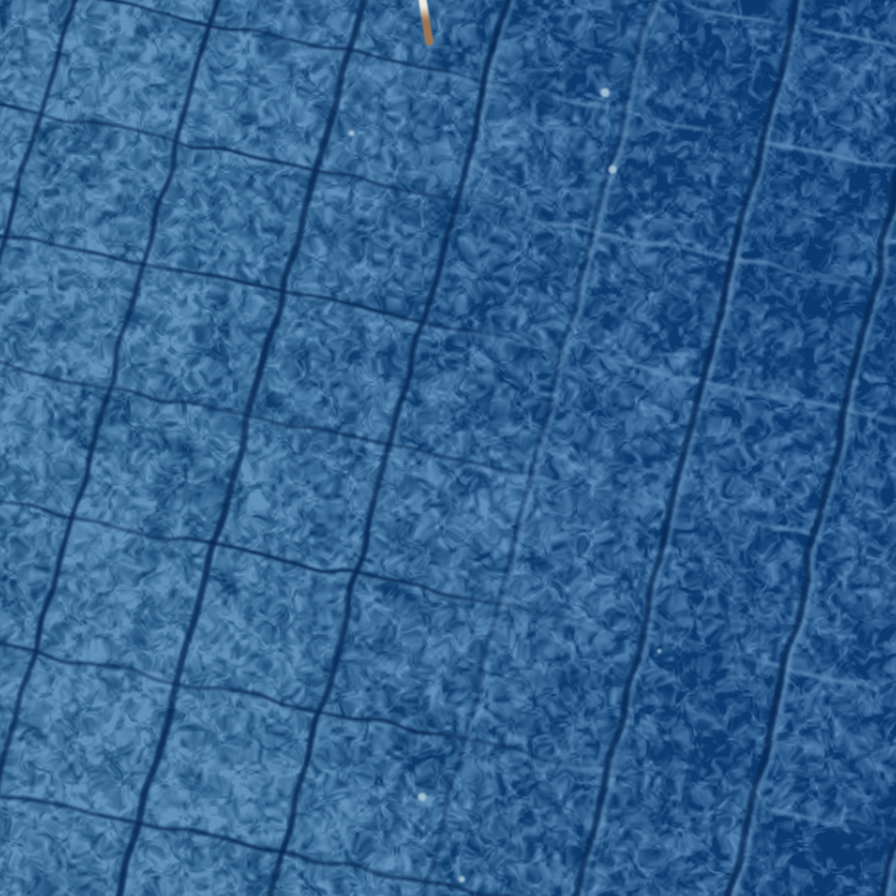
This texture is drawn by a WebGL 2 fragment shader. Its source:

```glsl
#version 300 es
precision highp float;
// Blue stone paving seen at a slant: a skewed, slightly widening grid of tiles.
// Two joint families are cut by distance to the nearest grid line; layered
// value noise gives the mottled stone, and a ramp darkens it to the right.

#define LONG_SPACING 0.1615   // distance between steep joints at the top
#define LONG_SLANT 0.289      // sideways drift of steep joints, top to bottom
#define CROSS_SLOPE 0.204     // fall of the cross joints, left to right
#define LONG_WIDTH 0.0032     // half width of steep joints
#define CROSS_WIDTH 0.0020    // half width of cross joints
#define FADED_JOINT 4.0       // index of the most worn steep joint
#define GRAIN_SCALE 125.0
#define GRAIN_CONTRAST 1.45
#define TILE_VARIATION 0.12
#define SPECK_CELLS 24.0

uniform vec2 u_resolution;
out vec4 fragColor;

const vec3 DEEP = vec3(0.05, 0.24, 0.44);
const vec3 MID = vec3(0.21, 0.41, 0.59);
const vec3 PALE = vec3(0.37, 0.57, 0.74);
const vec3 JOINT = vec3(0.03, 0.16, 0.34);
const vec3 RIM = vec3(0.40, 0.57, 0.74);
const vec3 CHIP = vec3(0.72, 0.82, 0.88);
const vec3 TWIG_BROWN = vec3(0.62, 0.46, 0.33);
const vec3 TWIG_WHITE = vec3(0.94, 0.92, 0.88);

float hash(vec2 p) {
  return fract(sin(dot(p, vec2(127.1, 311.7))) * 43758.5453);
}

float noise(vec2 p) {
  vec2 i = floor(p), f = fract(p);
  f = f * f * (3.0 - 2.0 * f);
  return mix(mix(hash(i), hash(i + vec2(1, 0)), f.x),
             mix(hash(i + vec2(0, 1)), hash(i + vec2(1, 1)), f.x), f.y);
}

// Soft line: 1 at its centre, 0 beyond its half width
float stroke(float d, float halfWidth, float blur) {
  return 1.0 - smoothstep(halfWidth - blur, halfWidth + blur, abs(d));
}

// Signed offset from the nearest whole number
float nearest(float x) {
  return x - floor(x + 0.5);
}

float segment(vec2 p, vec2 a, vec2 b) {
  vec2 d = b - a;
  return length(p - a - d * clamp(dot(p - a, d) / dot(d, d), 0.0, 1.0));
}

// Grid coordinates: x counts steep joints, y counts cross joints
vec2 gridCoords(vec2 p) {
  float along = (p.x - 0.081 + LONG_SLANT * p.y) / (LONG_SPACING + 0.009 * p.y);
  float t = p.y - CROSS_SLOPE * p.x - 0.117;
  return vec2(along, t * (7.11 - 0.8 * t));
}

// Mottled stone brightness, centred on zero
float grain(vec2 p) {
  vec2 warp = vec2(noise(p * 60.0), noise(p * 60.0 + 31.0)) - 0.5;
  vec2 q = p + warp * 0.012;
  float g = 0.50 * noise(q * GRAIN_SCALE) + 0.30 * noise(q * GRAIN_SCALE * 2.0 + 7.0)
          + 0.20 * noise(q * GRAIN_SCALE * 0.4 + 19.0);
  return (g - 0.5) * GRAIN_CONTRAST;
}

// Small pale chips scattered one per chosen cell
float chips(vec2 p, float blur) {
  vec2 cell = floor(p * SPECK_CELLS);
  vec2 centre = 0.2 + 0.6 * vec2(hash(cell + 3.0), hash(cell + 8.0));
  float d = length(fract(p * SPECK_CELLS) - centre) / SPECK_CELLS;
  float size = 0.002 + 0.003 * hash(cell + 5.0);
  return step(0.985, hash(cell + 17.0)) * stroke(d, size, blur + 0.0015);
}

void main() {
  vec2 p = gl_FragCoord.xy / u_resolution;
  p.y = 1.0 - p.y;                       // measured downwards from the top
  float px = 1.0 / min(u_resolution.x, u_resolution.y);

  // Uneven joints
  vec2 wobble = vec2(noise(p * vec2(8.0, 26.0)), noise(p * vec2(28.0, 8.0) + 40.0)) - 0.5;
  vec2 grid = gridCoords(p) + wobble * vec2(0.05, 0.06);
  vec2 joint = floor(grid + 0.5);
  float longDist = nearest(grid.x) * LONG_SPACING;
  float crossDist = nearest(grid.y) * 0.147;

  // Stone: shade across the floor, tile tone, stains and grain
  float shade = smoothstep(0.05, 1.0, p.x + 0.12 * (0.5 - p.y));
  float tone = mix(0.68, 0.27, shade);
  tone += (hash(floor(grid)) - 0.5) * TILE_VARIATION;
  tone += (noise(p * 11.0) - 0.5) * 0.18 + grain(p);
  tone -= 0.22 * smoothstep(0.72, 0.95, noise(p * 20.0 + 63.0));
  tone = clamp(tone, 0.0, 1.0);
  vec3 color = mix(mix(DEEP, MID, min(tone * 2.0, 1.0)), PALE, max(tone * 2.0 - 1.0, 0.0));
  color += vec3(-0.012, -0.018, 0.012) * (shade - 0.3);

  // Cross joints: dark at left, worn to pale dust at right
  float wear = noise(p * 17.0 + 11.0);
  float crossLine = stroke(crossDist, CROSS_WIDTH, 0.0016 + px);
  float crossRim = stroke(crossDist - 0.005, 0.0025, 0.002 + px);
  float dusty = smoothstep(0.35, 0.75, shade);
  color = mix(color, JOINT, crossLine * (1.0 - dusty) * (0.45 + 0.5 * wear));
  color = mix(color, RIM, crossRim * mix(0.15, 0.65, dusty) * smoothstep(0.1, 0.8, wear));

  // Steep joints: dark groove with a lit edge that grows to the right
  float faded = 1.0 - step(0.5, abs(joint.x - FADED_JOINT));
  float groove = (0.92 - 0.45 * faded) * (0.75 + 0.25 * wear);
  float width = LONG_WIDTH * (0.8 + 0.4 * hash(vec2(joint.x, 2.0))) * (1.0 - 0.3 * faded);
  float rim = stroke(longDist - 0.0065, 0.003, 0.002 + px);
  color = mix(color, RIM, rim * mix(0.12, 0.65, dusty) * (0.5 + 0.5 * wear));
  color = mix(color, JOINT, stroke(longDist, width, 0.0018 + px) * groove);

  // Chips and one stray twig
  color = mix(color, CHIP, 0.85 * chips(p, px));
  float twig = stroke(segment(p, vec2(0.470, -0.01), vec2(0.479, 0.046)), 0.0045, 0.001 + px);
  vec3 twigColor = mix(TWIG_WHITE, TWIG_BROWN, smoothstep(0.005, 0.025, p.y));
  color = mix(color, twigColor, twig);

  fragColor = vec4(clamp(color, 0.0, 1.0), 1.0);
}
```
